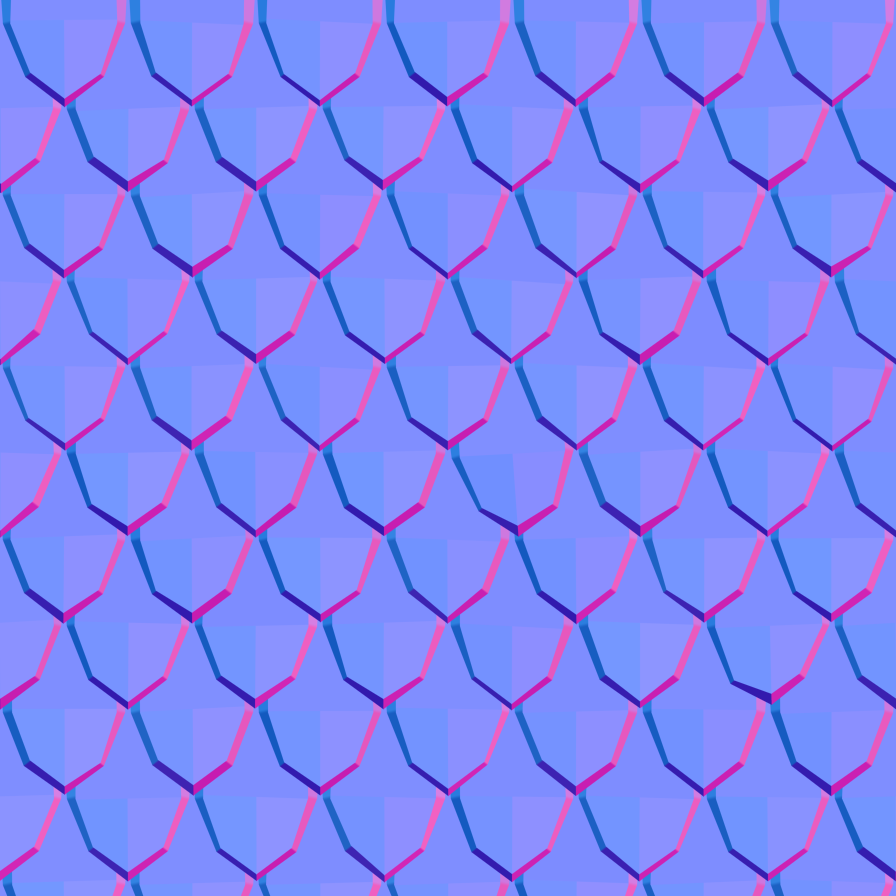
Reproduce this texture map procedurally as a WebGL 2 fragment shader.

```glsl
#version 300 es
precision highp float;
// Normal map of overlapping pointed scales with bevelled rims and uneven wear.

uniform vec2 u_resolution;
out vec4 fragColor;

vec3 hash3(vec2 cell) {
    vec3 q = fract(cell.xyx * vec3(0.1031, 0.1030, 0.0973));
    q += dot(q, q.yxz + 33.33);
    return fract((q.xxy + q.yzz) * q.zyx);
}

// Signed distance to the line a-b, positive on its right side.
float edge(vec2 p, vec2 a, vec2 b) {
    vec2 d = normalize(b - a);
    return (p.x - a.x) * d.y - (p.y - a.y) * d.x;
}

// Paints one scale over the colour below; p is relative to its tip, y up.
vec3 paintScale(vec3 below, vec2 p, vec2 cell, float aa) {
    vec3 h = hash3(cell + 3.0);
    vec3 g = hash3(cell + 71.0);
    float wear = 0.012 + 0.12 * smoothstep(0.78, 1.0, h.x);

    // Worn scales swing about their root and lose or gain length.
    float angle = (h.y - 0.5) * wear * 1.5;
    p -= vec2(0.0, 0.7);
    p = mat2(cos(angle), -sin(angle), sin(angle), cos(angle)) * p;
    p += vec2(0.0, 0.7);
    vec2 tip = vec2((g.x - 0.5) * wear, -0.03 + (g.y - 0.4) * wear * 1.5);

    // Mirror so that both flanks share one outline.
    float side = p.x < tip.x ? -1.0 : 1.0;
    float right = smoothstep(-aa, aa, p.x - tip.x);
    vec3 s = hash3(cell + (side > 0.0 ? 11.0 : 37.0));
    vec2 m = vec2(p.x * side, p.y);
    tip.x *= side;

    // Outer outline, from the tip up to the root.
    vec2 elbow = vec2(0.31, 0.205) + (s.xy - 0.5) * wear;
    vec2 shoulder = vec2(0.478, 0.62);
    vec2 root = vec2(0.498, 0.95);
    float lower = edge(m, tip, elbow);
    float flank = edge(m, elbow, shoulder);
    float upper = edge(m, shoulder, root);
    float outer = max(lower, max(flank, upper));

    // Inner outline, where the bevel meets the face.
    vec2 tipIn = tip + vec2(0.0, 0.04 + 0.045 * g.z + 0.25 * wear);
    vec2 elbowIn = elbow + vec2(-0.035, 0.033) * (0.65 + 0.7 * s.z);
    vec2 shoulderIn = shoulder - vec2(0.055 + 0.02 * s.x, 0.0);
    vec2 rootIn = root - vec2(0.09, 0.0);
    float inner = max(edge(m, tipIn, elbowIn),
        max(edge(m, elbowIn, shoulderIn), edge(m, shoulderIn, rootIn)));

    // Bevel facets.
    vec3 bevel = mix(vec3(0.22, 0.12, 0.69), vec3(0.80, 0.13, 0.70), right);
    vec3 flankColor = mix(vec3(0.10, 0.37, 0.76), vec3(0.92, 0.36, 0.75), right);
    vec3 rootColor = mix(vec3(0.18, 0.50, 0.88), vec3(0.82, 0.48, 0.88), right);
    bevel = mix(bevel, flankColor, smoothstep(-aa, aa, flank - lower));
    bevel = mix(bevel, rootColor, smoothstep(-aa, aa, upper - max(lower, flank)));
    bevel += (s.y - 0.5) * vec3(0.05, 0.04, 0.02);

    // Face: two tilted halves below a flat root.
    vec3 face = mix(vec3(0.455, 0.580, 1.0), vec3(0.550, 0.570, 1.0), right);
    face.rg += (g.xy - 0.5) * 0.025 + (h.z - 0.5) * wear * 0.3;
    float crease = p.y - 0.635 - (h.z - 0.5) * 0.03 - p.x * (g.z - 0.5) * 0.12;
    vec3 flatRoot = vec3(0.497, 0.555, 1.0) + (h.y - 0.5) * vec3(0.012, 0.01, 0.0);
    face = mix(face, flatRoot, smoothstep(-aa, aa, crease));

    vec3 color = mix(face, bevel, smoothstep(-aa, aa, inner));
    return mix(color, below, smoothstep(-aa, aa, outer));
}

void main() {
    // Seven scales across; y counts down from the top edge.
    vec2 uv = gl_FragCoord.xy / u_resolution;
    vec2 p = 7.0 * vec2(uv.x, 1.0 - uv.y);
    float aa = 5.0 / min(u_resolution.x, u_resolution.y);
    float pitch = 0.673;
    float firstTip = 0.802;
    float nearRow = floor((p.y - firstTip) / pitch);
    vec3 color = vec3(0.50, 0.56, 1.0);

    // Lower rows first, so that each row overlaps the one beneath it.
    for (int i = 3; i >= 0; i--) {
        float row = nearRow + float(i);
        if (row < 0.0) continue;
        float shift = 0.5 * (1.0 - mod(row, 2.0));
        float nearColumn = floor(p.x - shift + 0.5);
        for (int j = -1; j <= 1; j++) {
            float column = nearColumn + float(j);
            vec2 local = vec2(p.x - column - shift, firstTip + row * pitch - p.y);
            color = paintScale(color, local, vec2(mod(column, 7.0), row), aa);
        }
    }
    fragColor = vec4(color, 1.0);
}
```
